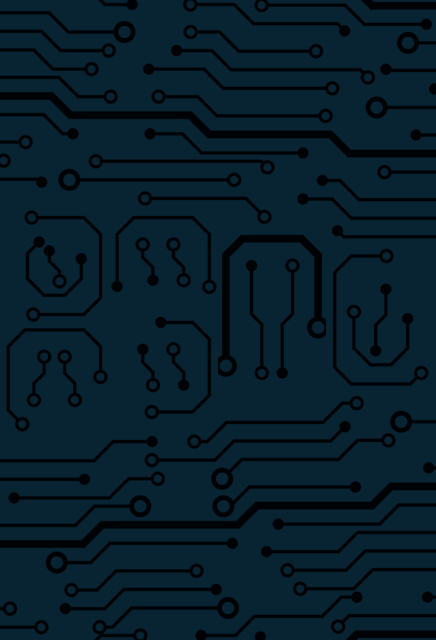
Write a Shadertoy shader that draws this pattern.

```glsl
// Dark circuit board: stepped traces, thick buses and chamfered loops with pads.

const vec3 BOARD = vec3(0.030, 0.140, 0.196);
const vec3 INK = vec3(0.0, 0.012, 0.020);

// Lengths are fractions of the canvas height.
const float THIN = 0.0026;          // half widths of the traces
const float THICK = 0.0060;
const float DOT = 0.0088;           // outer radii of the pads
const float RING = 0.0112;
const float BIG_RING = 0.0172;
const float HOLE = 0.56;            // hole radius relative to its ring
const float LANE_PITCH = 0.029;
const float GROUP_PITCH = 0.101;    // three lanes and a gap
const float FIRST_LANE = 0.020;
const float STEP_RISE = 0.030;      // height of each 45 degree step
const float STEP_PITCH = 0.23;
const float TRACE_PITCH = 0.36;     // mean spacing of traces in one lane
const float COLUMN = 0.17;          // width of a loop column
const float CHAMFER = 0.026;
const float SOFTNESS = 0.0013;
const float DIAGONAL = 0.70711;

float hash(vec3 p) {
    p = fract((p + 17.0) * vec3(0.1031, 0.1030, 0.0973));
    p += dot(p, p.yzx + 33.33);
    return fract((p.x + p.y) * p.z);
}

// Signed distance to a level line that climbs once at 45 degrees.
float stepLine(float x, float y, float rise) {
    return min(y, max((y - x) * DIAGONAL, y - rise));
}

// Adds a solid dot or a ring at distance r from its centre.
float addPad(float d, float r, float kind) {
    float outer = kind < 0.45 ? DOT : kind < 0.91 ? RING : BIG_RING;
    float hole = kind < 0.45 ? -1.0 : outer * HOLE;
    return max(min(d, r - outer), hole - r);
}

// Start of the step nearest to x, and the lane depth before it.
vec2 laneStep(float x, float group, float lane, float side) {
    float i = clamp(floor(x / STEP_PITCH), 0.0, 2.0);
    float jitter = 0.12 * (hash(vec3(group, i, side + 5.0)) - 0.5);
    float miter = 0.414 * lane * LANE_PITCH;
    float depth = FIRST_LANE + group * GROUP_PITCH + lane * LANE_PITCH;
    return vec2(0.12 + i * STEP_PITCH + jitter - miter, depth + i * STEP_RISE);
}

float laneDepth(float x, float group, float lane, float side) {
    vec2 s = laneStep(x, group, lane, side);
    return s.y + clamp(x - s.x, 0.0, STEP_RISE);
}

// Traces of one lane; p.y is the depth from the top or bottom edge.
float laneTraces(vec2 p, float group, float lane, float side) {
    vec2 s = laneStep(p.x, group, lane, side);
    float d = abs(stepLine(p.x - s.x, p.y - s.y, STEP_RISE));
    bool bus = (group == 1.0 && lane == 1.0) || (group == -1.0 && lane == 0.0);
    if (bus) return d - THICK;

    vec3 seed = vec3(group, lane, side);
    float offset = TRACE_PITCH * hash(seed);
    float cell = floor((p.x + offset) / TRACE_PITCH);
    seed.z += 10.0 * cell + 30.0;
    float left = cell * TRACE_PITCH - offset;
    float a = left + 0.02 + 0.07 * hash(seed);
    float b = left + TRACE_PITCH - 0.02 - 0.07 * hash(seed + 3.0);
    d = max(d - THIN, max(a - p.x, p.x - b));
    d = addPad(d, length(p - vec2(a, laneDepth(a, group, lane, side))), hash(seed + 7.0));
    return addPad(d, length(p - vec2(b, laneDepth(b, group, lane, side))), hash(seed + 11.0));
}

// Chamfered box outline, open on one side, with a pad on each arm.
float openLoop(vec2 p, vec2 size, float halfWidth, vec3 seed) {
    if (hash(seed) < 0.4) { p = p.yx; size = size.yx; }
    if (hash(seed + 2.0) < 0.5) p.x = -p.x;
    vec2 q = abs(p) - size;
    float d = abs(max(max(q.x, q.y), (q.x + q.y + CHAMFER) * DIAGONAL)) - halfWidth;
    float arm = p.y > 0.0 ? 4.0 : 9.0;
    float cut = size.x * mix(-0.1, 0.95, hash(seed + arm));
    float endY = min(size.y, size.x + size.y - CHAMFER - cut);
    float kind = halfWidth > THIN ? 0.95 : 0.9 * hash(seed + arm + 1.0);
    return addPad(max(d, p.x - cut), length(vec2(p.x - cut, abs(p.y) - endY)), kind);
}

// Short upright trace with a bend and two pads.
float jog(vec2 p, float reach, vec3 seed) {
    if (hash(seed) < 0.5) p.x = -p.x;
    const float bend = 0.016;
    float d = abs(stepLine(p.y + 0.5 * bend, p.x + 0.5 * bend, bend)) - THIN;
    float s = p.y > 0.0 ? 1.0 : -1.0;
    vec2 end = s * vec2(0.5 * bend, reach);
    return addPad(max(d, abs(p.y) - reach), length(p - end), 0.9 * hash(seed + s));
}

// Loops fill the space left between the upper and lower lanes.
float middleLoops(vec2 p) {
    float column = floor(p.x / COLUMN);
    float right = (column + 1.0) * COLUMN;
    float low = laneDepth(right, 2.0, 2.0, 0.0) + 0.018;
    float high = 1.0 - laneDepth(right, 2.0, 2.0, 1.0) - 0.018;
    float rows = high - low > 0.31 ? 2.0 : 1.0;
    float height = (high - low) / rows;
    float row = clamp(floor((p.y - low) / height), 0.0, rows - 1.0);
    vec2 q = p - vec2(right - 0.5 * COLUMN, low + (row + 0.5) * height);
    vec2 size = 0.5 * vec2(COLUMN, height) - vec2(0.013, 0.012);
    vec3 seed = vec3(column, row, 60.0);

    float d = openLoop(q, size, column == 2.0 ? THICK : THIN, seed);
    float reach = size.y - 0.042;
    if (hash(seed + 21.0) < 0.4) {
        float s = q.x < 0.0 ? -1.0 : 1.0;
        return min(d, jog(q - vec2(0.024 * s, 0.0), reach, seed + 30.0 + s));
    }
    d = min(d, openLoop(q, size - 0.03, THIN, seed + 40.0));
    return min(d, jog(q, max(reach - 0.01, 0.016), seed + 50.0));
}

void mainImage(out vec4 fragColor, in vec2 fragCoord) {
    vec2 p = fragCoord / iResolution.y;
    float side = step(0.5, p.y);
    vec2 lanePoint = vec2(p.x, mix(p.y, 1.0 - p.y, side));

    float d = middleLoops(p);
    for (float group = -1.0; group < 3.0; group++)
        for (float lane = 0.0; lane < 3.0; lane++)
            d = min(d, laneTraces(lanePoint, group, lane, side));

    float edge = max(SOFTNESS, 0.6 / iResolution.y);
    fragColor = vec4(mix(INK, BOARD, smoothstep(-edge, edge, d)), 1.0);
}
```
